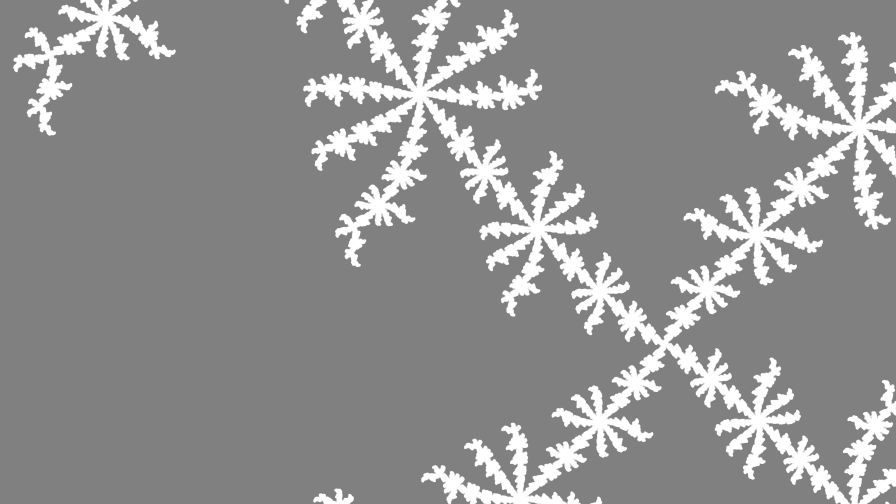
Give the GLSL for this pattern, as a Shadertoy shader.

```glsl
// White four-armed fractal dendrite (a quadratic Julia set) on mid grey.

#define SEED      vec2(0.36636, 0.59153)   // constant c of z*z + c
#define HUB       vec2(0.00678, 0.59966)   // fixed point where four arms meet
#define HUB_PLACE vec2(0.43, -0.183)       // hub from the centre, in canvas heights
#define VIEW_SIZE 0.1075                   // canvas height in the fractal plane
#define VIEW_TURN 0.855                    // rotation of the view, radians
#define HALF_LINE 0.0022                   // half stroke width, in canvas heights
#define MAX_STEPS 60
#define SAMPLES   3                        // subsamples per pixel side
#define GROUND    vec3(0.5)
#define INK       vec3(1.0)

vec2 complexMul(vec2 a, vec2 b) {
    return vec2(a.x * b.x - a.y * b.y, a.x * b.y + a.y * b.x);
}

// Estimated distance from z to the dendrite, in fractal units
float dendriteDistance(vec2 z) {
    vec2 slope = vec2(1.0, 0.0);
    for (int i = 0; i < MAX_STEPS; i++) {
        slope = 2.0 * complexMul(z, slope);
        z = complexMul(z, z) + SEED;
        float radius = length(z);
        if (radius > 100.0) return radius * log(radius) / length(slope);
    }
    return 0.0;
}

// Canvas position (heights from the centre) to the fractal plane
vec2 toFractal(vec2 p) {
    float c = cos(VIEW_TURN), s = sin(VIEW_TURN);
    p -= HUB_PLACE;
    return HUB + VIEW_SIZE * vec2(c * p.x + s * p.y, c * p.y - s * p.x);
}

void mainImage(out vec4 fragColor, in vec2 fragCoord) {
    float pixel = 1.0 / iResolution.y;
    float softness = 0.35 * pixel;
    float coverage = 0.0;

    // Average a small grid of samples to smooth the edges
    for (int j = 0; j < SAMPLES; j++)
    for (int i = 0; i < SAMPLES; i++) {
        vec2 offset = (vec2(i, j) + 0.5) / float(SAMPLES) - 0.5;
        vec2 p = (fragCoord + offset - 0.5 * iResolution.xy) * pixel;
        float d = dendriteDistance(toFractal(p)) / VIEW_SIZE;
        coverage += 1.0 - smoothstep(HALF_LINE - softness, HALF_LINE + softness, d);
    }
    coverage /= float(SAMPLES * SAMPLES);

    fragColor = vec4(mix(GROUND, INK, coverage), 1.0);
}
```
